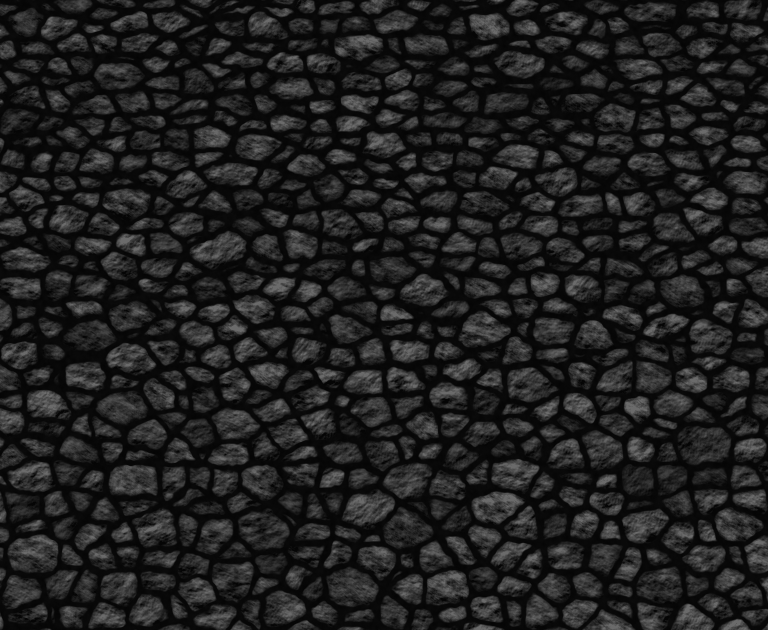
A Shadertoy shader for this texture:

```glsl
const float COLUMNS = 19.0;        // stones per canvas height, sideways
const float ROWS_BASE = 21.0;      // row density at the bottom
const float ROWS_GROWTH = 7.0;     // courses get thinner upwards
const vec2 SITE_JITTER = vec2(0.85, 0.7);
const float SIZE_SPREAD = 0.6;     // how far large stones push others away
const float GAP = 0.0033;          // half width of a joint
const float GAP_SPREAD = 0.0022;
const float EDGE_SOFTNESS = 0.0034;
const float CORNER_SHARPNESS = 420.0;
const float ROUGH_EDGE = 0.0075;
const float GRAIN_SCALE = 62.0;
const float STONE_TONE = 0.205;
const float MOTTLE = 0.46;
const float RELIEF = 0.42;
const vec2 LIGHT_STEP = vec2(-0.0012, 0.0028);
const float JOINT_TONE = 0.012;
const float JOINT_GRAIN = 0.036;

float hash(vec2 p) {
    return fract(sin(dot(p, vec2(127.1, 311.7))) * 43758.5453);
}

float valueNoise(vec2 p) {
    vec2 cell = floor(p);
    vec2 f = fract(p);
    f = f * f * (3.0 - 2.0 * f);
    float low = mix(hash(cell), hash(cell + vec2(1, 0)), f.x);
    float high = mix(hash(cell + vec2(0, 1)), hash(cell + vec2(1, 1)), f.x);
    return mix(low, high, f.y);
}

float fbm(vec2 p) {
    float sum = 0.0;
    float amplitude = 0.5;
    for (int i = 0; i < 4; i++) {
        sum += amplitude * valueNoise(p);
        p = mat2(1.6, 1.2, -1.2, 1.6) * p + 17.3;
        amplitude *= 0.58;
    }
    return sum / 1.056;
}

// Cell id of a neighbour; every course is shifted by its own amount
vec2 neighbourCell(vec2 g, int i, int j) {
    float row = floor(g.y) + float(j);
    float shift = hash(vec2(row, 5.7));
    return vec2(floor(g.x - shift) + float(i), row);
}

// Vector from g to the stone centre, and the weight of the stone
vec3 stoneSite(vec2 g, vec2 cell) {
    vec2 jitter = vec2(hash(cell + 3.1), hash(cell + 41.9)) - 0.5;
    vec2 centre = cell + 0.5 + SITE_JITTER * jitter;
    centre.x += hash(vec2(cell.y, 5.7));
    float size = hash(cell + 77.3);
    return vec3(centre - g, SIZE_SPREAD * size * size * size);
}

void mainImage(out vec4 fragColor, in vec2 fragCoord) {
    vec2 p = fragCoord / iResolution.y;
    float pixel = 1.0 / iResolution.y;

    // Ragged outlines
    vec2 wobble = vec2(valueNoise(p * 48.0), valueNoise(p * 48.0 + 31.0)) - 0.5;
    vec2 chips = vec2(valueNoise(p * 130.0), valueNoise(p * 130.0 + 57.0)) - 0.5;
    vec2 q = p + ROUGH_EDGE * (wobble + 0.45 * chips);

    // Courses of stones
    vec2 g = vec2(q.x * COLUMNS, q.y * (ROWS_BASE + ROWS_GROWTH * q.y));
    vec2 gridScale = vec2(COLUMNS, ROWS_BASE + 2.0 * ROWS_GROWTH * q.y);

    // Stone that owns this point
    vec3 site = vec3(0.0);
    vec2 stone = vec2(0.0);
    float nearest = 1e5;
    for (int j = -2; j <= 2; j++)
    for (int i = -2; i <= 2; i++) {
        vec2 cell = neighbourCell(g, i, j);
        vec3 s = stoneSite(g, cell);
        float power = dot(s.xy, s.xy) - s.z;
        if (power < nearest) {
            nearest = power;
            site = s;
            stone = cell;
        }
    }

    // Distance to its border, with rounded corners
    float closeness = 1e-9;
    for (int j = -2; j <= 2; j++)
    for (int i = -2; i <= 2; i++) {
        vec3 s = stoneSite(g, neighbourCell(g, i, j));
        vec2 across = s.xy - site.xy;
        float span = length(across);
        if (span < 0.001) continue;
        float power = dot(s.xy, s.xy) - s.z;
        float border = 0.5 * (power - nearest) / length(across * gridScale);
        closeness += exp(-CORNER_SHARPNESS * border);
    }
    float inside = -log(closeness) / CORNER_SHARPNESS;
    inside -= GAP + GAP_SPREAD * (hash(stone + 9.2) - 0.3);
    float soft = max(EDGE_SOFTNESS, 1.5 * pixel);
    float mask = smoothstep(-0.35 * soft, 0.65 * soft, inside);

    // Rough stone face with its own grain direction
    float angle = 1.4 * (hash(stone + 23.4) - 0.5);
    mat2 turn = mat2(cos(angle), sin(angle), -sin(angle), cos(angle));
    vec2 grainScale = GRAIN_SCALE * vec2(0.8, 1.25);
    vec2 offset = 40.0 * vec2(hash(stone + 1.7), hash(stone + 6.3));
    float face = fbm(turn * p * grainScale + offset);
    float lit = fbm(turn * (p + LIGHT_STEP) * grainScale + offset);
    float tone = STONE_TONE + MOTTLE * (face - 0.5) + RELIEF * (face - lit);

    // Tilted facet, lit from above, and a darker rim
    tone += 0.07 * dot(-site.xy, vec2(hash(stone + 12.8) - 0.5, 1.0));
    tone *= mix(0.62, 1.22, sqrt(hash(stone + 64.5)));
    tone *= mix(0.7, 1.05, smoothstep(0.0, 0.008, inside));

    // Dark joints
    float joint = JOINT_TONE + JOINT_GRAIN * fbm(p * 110.0);
    float grey = mix(joint, max(tone, 0.02), mask);
    fragColor = vec4(vec3(clamp(grey, 0.0, 0.42)), 1.0);
}
```
